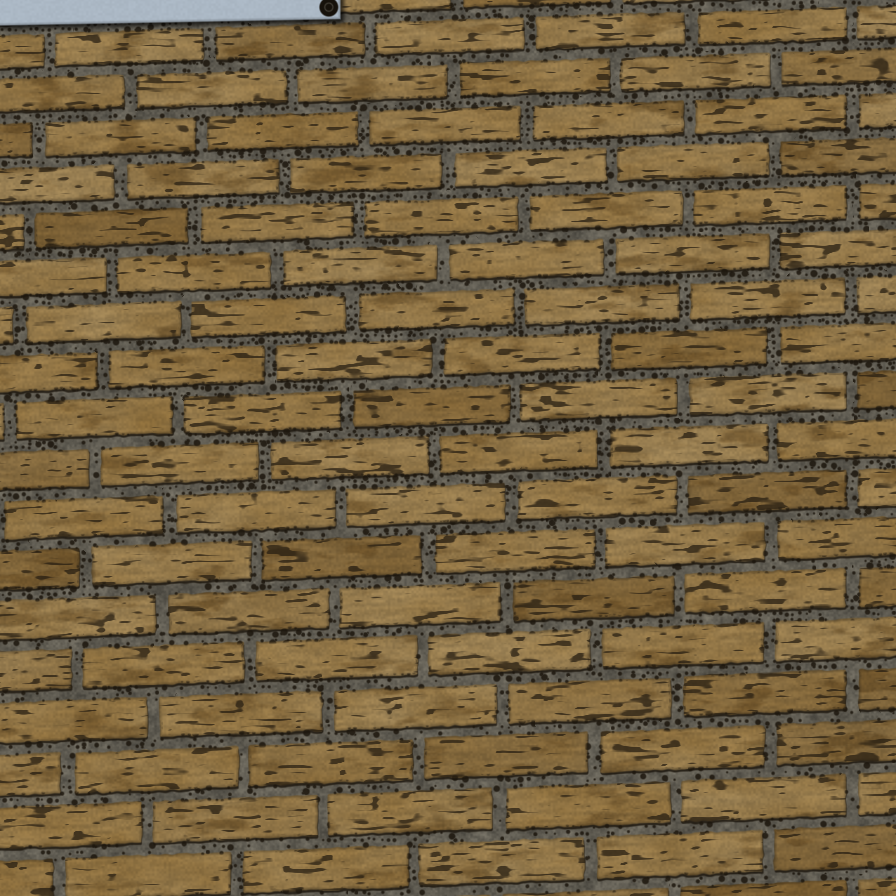
This texture is drawn by a three.js fragment shader. Its source:

```glsl
#define FIRST_ROW 0.0573
#define ROW_PITCH 0.0491
#define ROW_GROWTH 0.000319
#define BRICK_PITCH 0.1792
#define BRICK_GROWTH 0.00111
#define JOINT_ANCHOR 0.9512
#define ODD_SHIFT 0.47
#define JOINT 0.0132
#define EDGE 0.0012

varying vec2 vUv;

const vec3 OCHRE = vec3(0.53, 0.415, 0.225);
const vec3 SAND = vec3(0.60, 0.50, 0.325);
const vec3 UMBER = vec3(0.39, 0.29, 0.14);
const vec3 MORTAR = vec3(0.385, 0.37, 0.33);
const vec3 SOOT = vec3(0.11, 0.085, 0.05);
const vec3 PANEL = vec3(0.67, 0.72, 0.77);

float hash(vec2 p) {
  vec3 q = fract(vec3(p.xyx) * 0.1031);
  q += dot(q, q.yzx + 33.33);
  return fract((q.x + q.y) * q.z);
}

float noise(vec2 p) {
  vec2 i = floor(p), f = fract(p);
  f = f * f * (3.0 - 2.0 * f);
  return mix(mix(hash(i), hash(i + vec2(1.0, 0.0)), f.x),
             mix(hash(i + vec2(0.0, 1.0)), hash(i + vec2(1.0, 1.0)), f.x), f.y);
}

float fbm(vec2 p) {
  float sum = 0.0, gain = 0.5;
  for (int i = 0; i < 4; i++) {
    sum += gain * noise(p);
    p = p * 2.03 + 17.0;
    gain *= 0.5;
  }
  return sum / 0.9375;
}

float box(vec2 p, vec2 halfSize, float radius) {
  vec2 d = abs(p) - halfSize + radius;
  return length(max(d, 0.0)) + min(max(d.x, d.y), 0.0) - radius;
}

float fill(float d) {
  return 1.0 - smoothstep(-EDGE, EDGE, d);
}

// Scattered round holes in two sizes
float pits(vec2 p, float density) {
  float holes = 0.0;
  for (int i = 0; i < 2; i++) {
    float scale = 80.0 + 55.0 * float(i);
    vec2 q = p * scale + 31.0 * float(i);
    vec2 cell = floor(q);
    vec2 center = 0.3 + 0.4 * vec2(hash(cell + 5.1), hash(cell + 9.7));
    float radius = 0.14 + 0.18 * hash(cell + 2.3);
    float d = (length(fract(q) - center) - radius) / scale;
    holes = max(holes, fill(d) * step(hash(cell), density));
  }
  return holes;
}

void main() {
  vec2 p = vec2(vUv.x, 1.0 - vUv.y);

  // Tilted courses that grow towards the bottom
  float level = p.y + p.x * (0.034 + 0.007 * p.y);
  float root = sqrt(ROW_PITCH * ROW_PITCH + 4.0 * ROW_GROWTH * (level - FIRST_ROW));
  float course = (root - ROW_PITCH) / (2.0 * ROW_GROWTH);
  float row = floor(course + 0.5);
  float width = BRICK_PITCH + BRICK_GROWTH * row;
  float along = (p.x - JOINT_ANCHOR) / width + ODD_SHIFT * mod(row, 2.0);
  vec2 id = vec2(floor(along), row) + 40.0;

  // Brick outline with small shifts and ragged edges
  vec2 size = vec2(width, root);
  vec2 local = vec2(fract(along) - 0.5, course - row) * size;
  local += (vec2(hash(id + 3.0), hash(id + 8.0)) - 0.5) * vec2(0.003, 0.0015);
  vec2 halfSize = 0.5 * (size - JOINT);
  float ragged = 0.0022 * (noise(p * 130.0) - 0.5);
  float brickDist = box(local, halfSize, 0.002) + ragged;
  float shadowDist = box(local - vec2(0.0006, 0.0026), halfSize, 0.002) + ragged;

  // Mortar: grain, pits and the shadow below each brick
  float grain = noise(p * 380.0) - 0.5;
  float density = mix(0.62, 0.25, smoothstep(0.45, 1.0, p.y));
  density *= 0.4 + 1.1 * noise(p * 14.0 + 60.0);
  float holes = pits(p, density);
  vec3 color = MORTAR * (0.72 + 0.5 * fbm(p * 85.0) + 0.22 * grain);
  color = mix(color, SOOT, 0.85 * holes);
  color = mix(color, SOOT, 0.82 * fill(shadowDist));

  // Brick face: own tone, blotches and long grain
  float tone = hash(id);
  vec2 face = vec2(p.x, level) + id * 0.37;
  float blotch = fbm(face * vec2(16.0, 34.0));
  float fibre = noise(face * vec2(45.0, 260.0));
  float pale = 0.55 * tone + 1.1 * (blotch - 0.5) + 0.12 - 0.15 * p.y;
  vec3 brick = mix(OCHRE, SAND, clamp(pale + 0.25, 0.0, 1.0));
  float burnt = smoothstep(0.7, 1.0, hash(id + 21.0)) * 0.45;
  burnt += 0.6 * smoothstep(0.54, 0.8, fbm(face * vec2(22.0, 60.0) + 7.0));
  brick = mix(brick, UMBER, clamp(burnt, 0.0, 0.8));
  brick *= 0.94 + 0.14 * fibre + 0.12 * grain;
  brick *= 1.0 - 0.22 * smoothstep(-0.004, 0.0, brickDist);

  // Dark horizontal cracks, gathered in patches
  float crack = noise(face * vec2(62.0, 290.0) + 0.8 * noise(face * 50.0));
  float patchy = noise(face * vec2(24.0, 55.0) + 13.0);
  float cracks = smoothstep(0.72, 0.88, crack + 0.24 * (patchy - 0.5));
  brick = mix(brick, SOOT * 1.4, 0.75 * cracks);
  brick = mix(brick, SOOT, 0.75 * holes * smoothstep(-0.004, 0.0, brickDist));
  color = mix(color, brick, fill(brickDist));

  // Pale panel in the upper corner, with its shadow and bolt
  float panelDist = max(p.x - 0.38, p.y - 0.0285 + 0.019 * p.x);
  color *= 1.0 - 0.65 * (1.0 - smoothstep(0.0, 0.008, panelDist));
  vec3 panel = PANEL * (1.0 + 0.04 * grain);
  panel *= 1.0 - 0.2 * smoothstep(-0.004, 0.0, panelDist);
  color = mix(color, panel, fill(panelDist));
  float boltDist = length(p - vec2(0.367, 0.008));
  color = mix(color, SOOT * 0.8, fill(boltDist - 0.0105));
  color = mix(color, MORTAR, 0.6 * fill(abs(boltDist - 0.0045) - 0.0006));

  gl_FragColor = vec4(clamp(color, 0.0, 1.0), 1.0);
}
```
